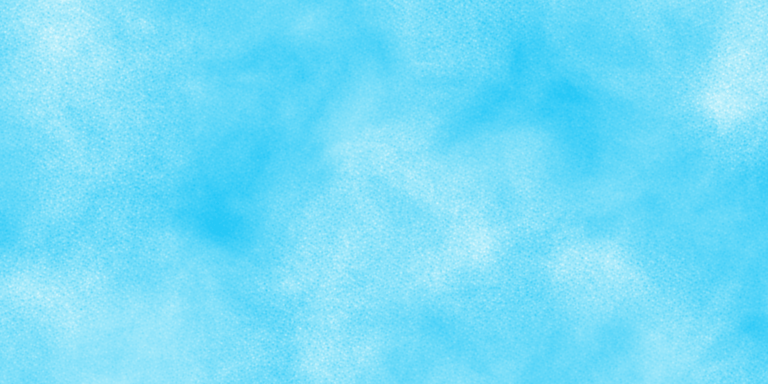
Write a WebGL 2 fragment shader that draws this texture.

```glsl
#version 300 es
precision highp float;

uniform vec2 u_resolution;
out vec4 fragColor;

vec3 hash3(vec2 cell) {
    vec3 q = fract(cell.xyx * vec3(0.1031, 0.1030, 0.0973));
    q += dot(q, q.yxz + 33.33);
    return fract((q.xxy + q.yzz) * q.zyx);
}

// Cellular noise: one soft puff of signed weight per cell, unit deviation
float puffNoise(vec2 p) {
    vec2 base = floor(p);
    float sum = 0.0;
    for (int y = -1; y <= 1; y++) {
        for (int x = -1; x <= 1; x++) {
            vec2 cell = base + vec2(x, y);
            vec3 h = hash3(cell);
            vec2 offset = cell + h.xy - p;
            float falloff = max(1.0 - dot(offset, offset), 0.0);
            // Evenly spread weights keep light and dark in balance
            float weight = fract(dot(cell, vec2(0.7549, 0.5698)) + 0.4 * h.z) * 2.0 - 1.0;
            sum += weight * falloff * falloff * falloff;
        }
    }
    return sum * 2.58;
}

// Octaves of puffs, each turned and doubled in frequency
float clouds(vec2 p) {
    float sum = 0.0;
    float amplitude = 1.0;
    for (int octave = 0; octave < 7; octave++) {
        sum += amplitude * puffNoise(p);
        p = mat2(1.6, 1.2, -1.2, 1.6) * p + 7.3;
        amplitude *= 0.55;
    }
    return sum;
}

void main() {
    vec2 p = gl_FragCoord.xy / u_resolution.y;

    // Gentle warp for wispy outlines
    vec2 warp = vec2(puffNoise(p * 4.0 + 3.7), puffNoise(p * 4.0 + 21.4));
    float cloud = clouds((p + 0.03 * warp) * 2.4 + 5.2);

    // Fine sprayed grain, stronger in patches and on bright areas
    float patches = smoothstep(-1.2, 1.6, puffNoise(p * 3.1 + 40.6) + 0.5 * cloud);
    float grain = puffNoise(p * 180.0) * mix(0.045, 0.1, patches);

    float tone = 0.46 + 0.2 * cloud + grain;
    vec3 deepBlue = vec3(0.2, 0.796, 0.967);
    vec3 paleBlue = vec3(0.7, 0.928, 0.984);
    fragColor = vec4(mix(deepBlue, paleBlue, clamp(tone, -0.1, 1.25)), 1.0);
}
```
